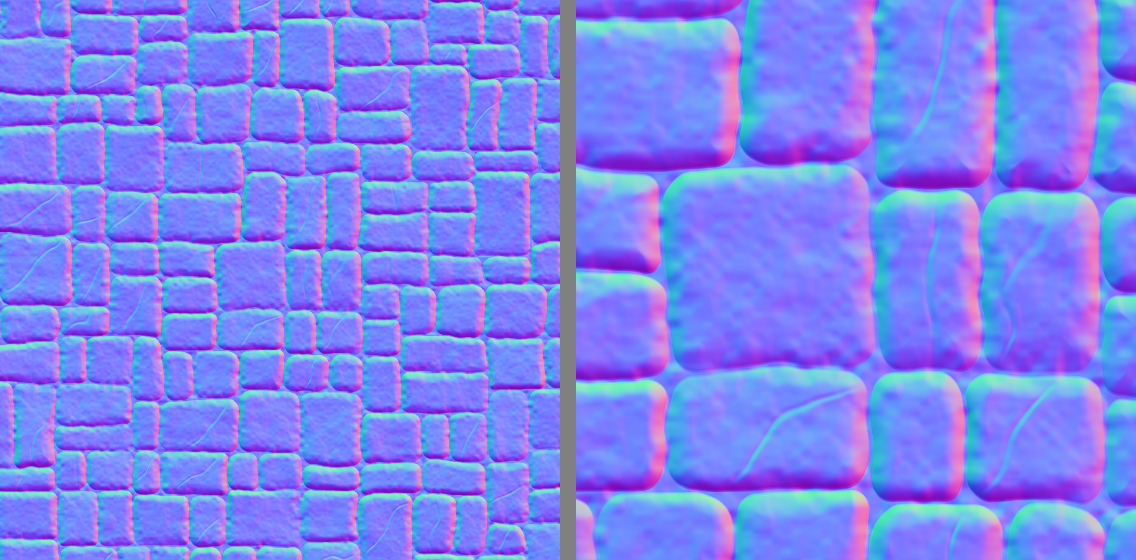
Left, the full canvas; right, a detail of the centre.
A WebGL 1 fragment shader for this texture map:

```glsl
precision highp float;
// Tangent-space normal map of an irregular dry stone wall.
// A pinwheel tiling of jittered rectangles gives the stones; bevels, grain,
// cracks and joint rubble form a height field whose slope becomes the colour.

uniform vec2 u_resolution;

const vec2 GRID = vec2(9.5, 10.5);   // average stones across and up

float hash(vec2 p) {
  vec3 q = fract(vec3(p.xyx) * vec3(0.1031, 0.1030, 0.0973));
  q += dot(q, q.yzx + 33.33);
  return fract((q.x + q.y) * q.z);
}

float noise(vec2 p) {
  vec2 i = floor(p), f = fract(p);
  f = f * f * f * (f * (f * 6.0 - 15.0) + 10.0);
  return mix(mix(hash(i), hash(i + vec2(1.0, 0.0)), f.x),
             mix(hash(i + vec2(0.0, 1.0)), hash(i + 1.0), f.x), f.y) - 0.5;
}

// Offset of the wall segment that passes through a lattice vertex.
float wall(vec2 v) {
  return (hash(v + 41.0) - 0.5) * 0.66;
}

// Corners (lo.xy, hi.xy) of the rectangle belonging to a lattice cell.
vec4 cellRect(vec2 c) {
  float a = wall(c), b = wall(c + vec2(1.0, 0.0));
  float d = wall(c + vec2(0.0, 1.0)), e = wall(c + 1.0);
  vec4 offsets = mod(c.x + c.y, 2.0) < 0.5 ? vec4(d, a, b, e) : vec4(a, b, e, d);
  return vec4(c, c + 1.0) + offsets;
}

// Inner distance to the stone edge, stone centre and smaller half size.
vec4 findStone(vec2 p) {
  vec2 g = p * GRID;
  vec4 best = vec4(-1.0);
  for (int j = -1; j <= 1; j++) {
    for (int i = -1; i <= 1; i++) {
      vec2 cell = floor(g) + vec2(float(i), float(j));
      vec4 r = cellRect(cell);
      vec2 size = r.zw - r.xy;
      vec2 cut = mix(r.xy, r.zw, 0.38 + 0.24 * hash(cell + 7.0));
      // Split some of the long stones in two.
      if (size.x > 1.15 && hash(cell + 90.0) > 0.4) {
        if (g.x < cut.x) r.z = cut.x; else r.x = cut.x;
      } else if (size.y > 1.2 && hash(cell + 60.0) > 0.4) {
        if (g.y < cut.y) r.w = cut.y; else r.y = cut.y;
      }
      vec2 centre = 0.5 * (r.xy + r.zw) / GRID;
      vec2 halfSize = 0.5 * (r.zw - r.xy) / GRID;
      float small = min(halfSize.x, halfSize.y);
      float radius = min(0.009 + 0.011 * hash(cell + 23.0), 0.6 * small);
      vec2 q = abs(p - centre) - halfSize + 0.0014 + radius;
      float d = radius - length(max(q, 0.0)) - min(max(q.x, q.y), 0.0);
      if (d > best.x) best = vec4(d, centre, small);
    }
  }
  return best;
}

float height(vec2 p) {
  // Wavy outlines.
  vec2 w = p + 0.009 * vec2(noise(p * 13.0), noise(p * 13.0 + 50.0))
             + 0.003 * vec2(noise(p * 55.0 + 9.0), noise(p * 55.0 + 80.0));
  vec4 stone = findStone(w);
  vec2 id = floor(stone.yz * 997.0);

  // Rounded bevel, steep at the joint and easing into the face.
  float bevel = min(0.019 + 0.014 * noise(p * 22.0), 0.85 * stone.w);
  float t = clamp(stone.x / bevel, 0.0, 1.0);
  float rise = 1.0 - pow(1.0 - t, 3.0);
  float h = 0.0092 * (0.8 + 0.4 * hash(id)) * rise;

  // Slight lean of each face.
  vec2 q = w - stone.yz;
  vec2 lean = vec2(hash(id + 3.0), hash(id + 5.0)) - 0.5;
  h += dot(q, lean) * 0.13 * rise;

  // Cracks with one raised side on some stones.
  if (hash(id + 11.0) > 0.68) {
    float angle = 0.5 + 1.1 * hash(id + 17.0);
    float line = dot(q, vec2(sin(angle), -cos(angle))) + 0.022 * noise(p * 24.0)
               + 0.02 * (hash(id + 19.0) - 0.5);
    h += t * (0.0012 * smoothstep(-0.004, 0.004, line)
            - 0.0012 * exp(-line * line / 0.000005));
  }

  // Broad dents, fine grain and rubble in the joints.
  h += 0.0045 * noise(p * 14.0 + 5.0) * rise;
  h += 0.0022 * noise(p * 42.0) + 0.0012 * noise(p * 85.0 + 20.0)
     + 0.0006 * noise(p * 170.0 + 40.0);
  h += 0.0035 * (1.0 - t) * noise(p * 115.0 + 70.0);
  return h;
}

void main() {
  vec2 p = gl_FragCoord.xy / u_resolution;
  vec2 e = vec2(0.0011, 0.0);
  vec2 slope = vec2(height(p - e.xy) - height(p + e.xy),
                    height(p - e.yx) - height(p + e.yx)) / (2.0 * e.x);

  // Left flanks turn upward, which tints them teal.
  float left = max(-slope.x, 0.0);
  slope += left * vec2(0.35, 0.4);
  slope.x -= 0.06;

  vec3 normal = normalize(vec3(slope, 1.0));
  gl_FragColor = vec4(normal * 0.5 + 0.5, 1.0);
}
```
